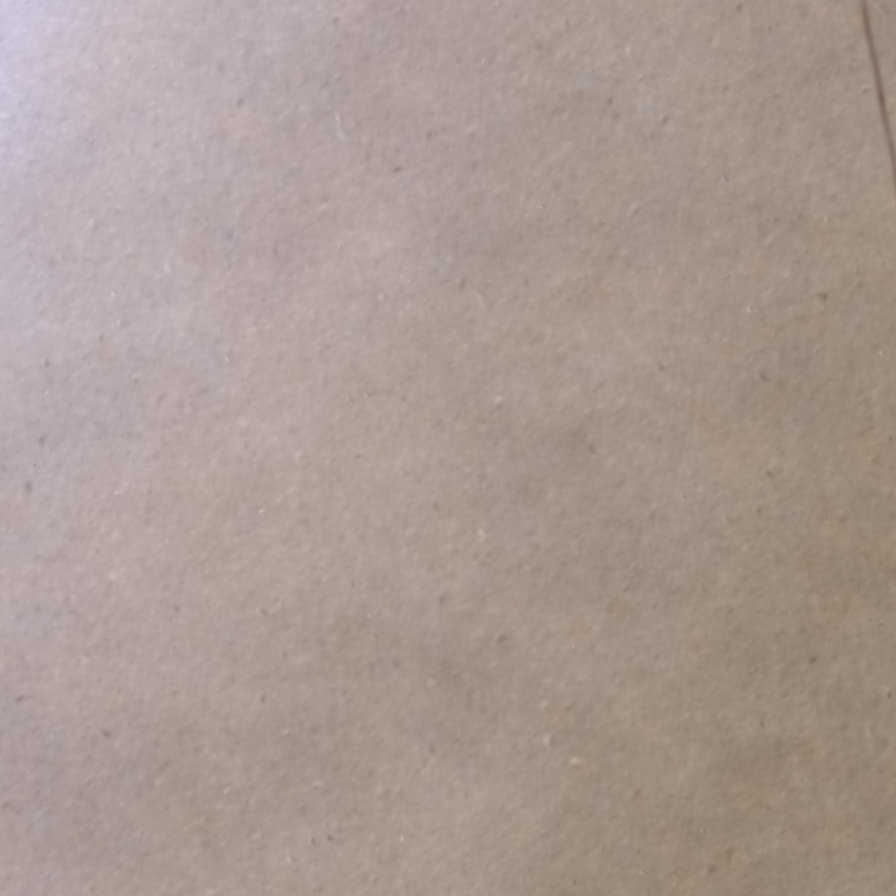
Reproduce this texture procedurally as a Shadertoy shader.

```glsl
const vec3 GLOW = vec3(0.80, 0.77, 0.85);
const vec3 LILAC = vec3(0.76, 0.71, 0.74);
const vec3 ROSE = vec3(0.705, 0.645, 0.645);
const vec3 TAUPE = vec3(0.665, 0.605, 0.57);
const vec3 BROWN = vec3(0.605, 0.54, 0.475);
const vec3 JOINT_COLOR = vec3(0.43, 0.36, 0.31);
const vec2 FADE_DIRECTION = vec2(0.75, 0.40);
const vec2 LIGHT_OFFSET = vec2(-0.0025, 0.0020);
const float CLOUD_AMOUNT = 0.014;
const float PATCH_AMOUNT = 0.034;
const float GRAIN_SCALE = 85.0;
const float GRAIN_AMOUNT = 0.021;
const float RELIEF_AMOUNT = 0.018;
const float TINT_AMOUNT = 0.009;
const float CHIP_SCALE = 30.0;
const float CHIP_DENSITY = 0.22;
const float CHIP_AMOUNT = 0.085;
const float JOINT_WIDTH = 0.0045;

vec3 hash3(vec2 p) {
    vec3 q = fract(p.xyx * vec3(0.1031, 0.1030, 0.0973));
    q += dot(q, q.yxz + 33.33);
    return fract((q.xxy + q.yzz) * q.zyx);
}

// Cellular noise: soft blobs of random sign, one per cell
float blobs(vec2 p) {
    vec2 cell = floor(p);
    float sum = 0.0;
    for (int y = -1; y <= 1; y++)
    for (int x = -1; x <= 1; x++) {
        vec2 id = cell + vec2(x, y);
        vec3 rnd = hash3(id + 100.0);
        vec2 d = p - id - rnd.xy;
        sum += (rnd.z * 2.0 - 1.0) * exp(-5.0 * dot(d, d));
    }
    return sum;
}

// Layered sines in turning directions, for broad stains
float clouds(vec2 p) {
    float sum = 0.0;
    float weight = 0.5;
    for (int i = 0; i < 6; i++) {
        p = mat2(0.8, 0.6, -0.6, 0.8) * p * 1.35 + 1.7;
        p += 0.5 * sin(p.yx * 1.3);
        sum += weight * sin(p.x) * cos(p.y * 1.2);
        weight *= 0.85;
    }
    return sum;
}

// Uneven patches from hand size down to specks, wider than tall
float patches(vec2 p) {
    p += 0.012 * vec2(sin(p.y * 31.0), sin(p.x * 27.0));
    float sum = 0.0;
    float scale = 5.0;
    float weight = 0.6;
    for (int i = 0; i < 4; i++) {
        sum += weight * blobs(p * scale * vec2(0.85, 1.2) + 19.0 * scale);
        scale *= 1.9;
        weight *= 0.78;
    }
    return sum;
}

float grain(vec2 p) {
    return blobs(p * GRAIN_SCALE) + 0.6 * blobs(p * GRAIN_SCALE * 1.9 + 37.0);
}

// Sparse small chips: a dark hollow beside a lit rim
float chips(vec2 p) {
    p *= CHIP_SCALE;
    vec2 cell = floor(p);
    float sum = 0.0;
    for (int y = -1; y <= 1; y++)
    for (int x = -1; x <= 1; x++) {
        vec2 id = cell + vec2(x, y);
        vec3 place = hash3(id + 211.0);
        vec3 form = hash3(id + 419.0);
        float angle = mix(0.3, 2.6, form.x);
        vec2 axis = vec2(cos(angle), sin(angle));
        vec2 d = p - id - place.xy;
        vec2 q = vec2(dot(d, axis), dot(d, vec2(-axis.y, axis.x)));
        q.y += q.x * q.x;
        q /= mix(0.5, 1.4, form.y) * vec2(0.15, 0.095);
        vec2 rim = q - vec2(0.4, 1.3);
        float shade = form.z * exp(-dot(rim, rim))
                    - (1.1 - form.z) * exp(-dot(q, q));
        float strength = mix(0.4, 1.2, fract(form.y * 7.0));
        sum += step(place.z, CHIP_DENSITY) * strength * shade;
    }
    return sum;
}

vec3 floorColor(float t) {
    vec3 color = mix(GLOW, LILAC, smoothstep(0.0, 0.13, t));
    color = mix(color, ROSE, clamp((t - 0.13) / 0.18, 0.0, 1.0));
    color = mix(color, TAUPE, clamp((t - 0.31) / 0.25, 0.0, 1.0));
    return mix(color, BROWN, clamp((t - 0.56) / 0.42, 0.0, 1.0));
}

void mainImage(out vec4 fragColor, in vec2 fragCoord) {
    vec2 uv = fragCoord / iResolution.xy;

    // Broad fade from the lit upper left corner, with stains
    float fade = dot(vec2(uv.x, 1.0 - uv.y), FADE_DIRECTION);
    vec3 color = floorColor(fade + 0.04 * clouds(uv * 2.0 + 5.0));
    color += CLOUD_AMOUNT * clouds(uv * 3.5) + PATCH_AMOUNT * patches(uv);

    // Fine grain, side lit relief and faint tint
    float height = grain(uv);
    float relief = height - grain(uv + LIGHT_OFFSET);
    color += GRAIN_AMOUNT * height + RELIEF_AMOUNT * relief;
    color += TINT_AMOUNT * blobs(uv * 22.0 + 71.0) * vec3(0.6, 0.0, -1.0);
    color += CHIP_AMOUNT * chips(uv);

    // Narrow joint across the upper right corner
    float jointX = 0.963 + 0.19 * (1.0 - uv.y) + 0.0008 * sin(uv.y * 70.0);
    float joint = exp(-pow((uv.x - jointX) / JOINT_WIDTH, 2.0));
    float wear = 0.6 + 0.25 * blobs(uv * 60.0);
    color = mix(color, JOINT_COLOR, joint * wear);

    fragColor = vec4(clamp(color, 0.0, 1.0), 1.0);
}
```
